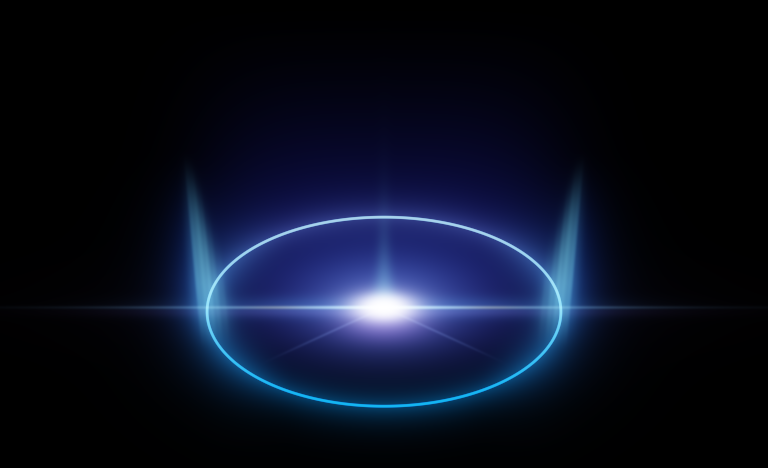
A Shadertoy shader for this background:

```glsl
const vec2 RING_CENTER = vec2(0.0, 0.334);
const vec2 RING_RADII = vec2(0.378, 0.202);
const vec2 CORE_CENTER = vec2(0.0, 0.343);

const vec3 NAVY = vec3(0.055, 0.060, 0.36);
const vec3 AZURE = vec3(0.01, 0.34, 0.60);
const vec3 HAZE = vec3(0.19, 0.25, 0.48);
const vec3 TEAL = vec3(0.36, 0.82, 0.88);
const vec3 VIOLET = vec3(0.42, 0.20, 0.58);

float gauss(float x, float width) {
    float k = x / width;
    return exp(-k * k);
}

float glow(vec2 p, vec2 size) {
    return exp(-dot(p / size, p / size));
}

float hashSlope(float n) {
    return 2.0 * fract(sin(n * 127.1) * 437.58) - 1.0;
}

// One-dimensional gradient noise
float gradientNoise(float x) {
    float cell = floor(x);
    float f = x - cell;
    float blend = f * f * f * (f * (f * 6.0 - 15.0) + 10.0);
    return mix(hashSlope(cell) * f, hashSlope(cell + 1.0) * (f - 1.0), blend);
}

// Approximate signed distance to an ellipse
float ellipseDistance(vec2 p, vec2 radii) {
    float k = length(p / radii);
    float slope = max(length(p / (radii * radii)), 1e-3);
    return k * (k - 1.0) / slope;
}

// Tall blue haze rising behind the ring
vec3 curtain(vec2 p) {
    float rise = pow(clamp((1.0 - p.y) / 0.5, 0.0, 1.0), 1.7);
    float foot = smoothstep(0.10, 0.44, p.y);
    float sides = exp(-pow(abs(p.x) / 0.38, 4.0));
    return NAVY * rise * foot * sides;
}

// Thin ring with soft light on both sides
vec3 ring(vec2 p, vec2 radii, float pixel) {
    float d = ellipseDistance(p, radii);
    float upper = smoothstep(-radii.y, radii.y, p.y);
    float side = smoothstep(0.5, 1.0, abs(p.x) / radii.x);
    float spread = d > 0.0 ? 0.028 : mix(0.026, 0.045, side);
    vec3 halo = mix(AZURE, HAZE, upper) * exp(-abs(d) / spread);
    halo += vec3(0.04, 0.16, 0.28) * side * exp(-abs(d) / 0.045);
    float line = 1.0 - smoothstep(0.0012, 0.0022 + pixel, abs(d));
    vec3 lineColor = mix(vec3(0.06, 0.95, 2.3), vec3(0.85, 1.45, 1.8), upper);
    return halo * 0.85 + lineColor * line;
}

// Mirrored vertical beams, wide at the foot and narrow at the tip
vec3 sideBeams(vec2 p) {
    float x = abs(p.x);
    float t = (p.y - 0.34) / 0.31;
    float fade = (1.0 - smoothstep(0.1, 1.1, t)) * smoothstep(-0.30, 0.20, t);
    float edge = mix(0.396, 0.425, t);
    float inward = edge - x;
    float cut = smoothstep(-0.006, 0.006, inward);
    float streaks = 1.0 + 0.5 * gradientNoise(inward * 95.0 + 3.0);
    float broad = gauss(x - mix(0.367, 0.420, t), mix(0.030, 0.012, clamp(t, 0.0, 1.0)));
    float thin = cut * exp(-max(inward, 0.0) / 0.012);
    float outerHaze = exp(-abs(inward) / 0.040);
    vec3 light = TEAL * (0.72 * broad * streaks + 0.40 * thin) * fade;
    return light + vec3(0.04, 0.13, 0.40) * outerHaze * fade;
}

// Horizontal flare with tinted sections
vec3 flare(vec2 p) {
    float x = abs(p.x);
    float reach = exp(-x / 0.19);
    vec3 tint = mix(vec3(0.55, 0.9, 1.15), vec3(0.62, 0.70, 0.48), gauss(x - 0.23, 0.07));
    vec3 light = tint * gauss(p.y, 0.0035) * (reach * 1.5 + 0.25 * gauss(x, 0.42));
    light += VIOLET * 0.22 * glow(p + vec2(0.0, 0.009), vec2(0.48, 0.012));
    light += vec3(0.10, 0.24, 0.42) * glow(p, vec2(0.36, 0.022));
    return light + vec3(0.025, 0.014, 0.045) * glow(p, vec2(0.55, 0.09));
}

// Burning center, its plume and the light around it
vec3 core(vec2 p) {
    vec3 light = vec3(5.0, 4.7, 5.2) * exp(-pow(length(p / vec2(0.042, 0.019)), 1.4));
    light += vec3(0.55, 0.62, 1.1) * exp(-length(p / vec2(0.075, 0.045)));
    light += vec3(0.11, 0.20, 0.46) * glow(p - vec2(0.0, 0.015), vec2(0.19, 0.095));
    light += VIOLET * 0.75 * glow(p + vec2(0.0, 0.032), vec2(0.085, 0.038));
    float height = max(p.y, 0.0);
    float plume = gauss(p.x, 0.014 + 0.016 * exp(-height / 0.05));
    plume *= exp(-height / 0.075) * smoothstep(-0.01, 0.025, p.y);
    return light + TEAL * 0.85 * plume;
}

// Faint mirrored rays across the floor
float floorRays(vec2 p, vec2 direction, float pixel) {
    vec2 q = vec2(abs(p.x), p.y);
    float along = dot(q, direction);
    float across = q.x * direction.y - q.y * direction.x;
    return gauss(across, 0.001 + pixel) * smoothstep(0.0, 0.05, along)
        * (1.0 - smoothstep(0.10, 0.30, along));
}

void mainImage(out vec4 fragColor, in vec2 fragCoord) {
    float pixel = 1.0 / iResolution.y;
    vec2 p = (fragCoord - vec2(0.5 * iResolution.x, 0.0)) * pixel;
    vec2 fromCore = p - CORE_CENTER;

    vec3 light = curtain(p);
    light += ring(p - RING_CENTER, RING_RADII, pixel);
    light += sideBeams(p) + flare(fromCore) + core(fromCore);
    light += vec3(0.10, 0.13, 0.22) * floorRays(fromCore, vec2(0.909, -0.417), pixel);
    light += vec3(0.015, 0.03, 0.10) * glow(p - RING_CENTER, vec2(0.34, 0.19));

    fragColor = vec4(1.0 - exp(-light), 1.0);
}
```
